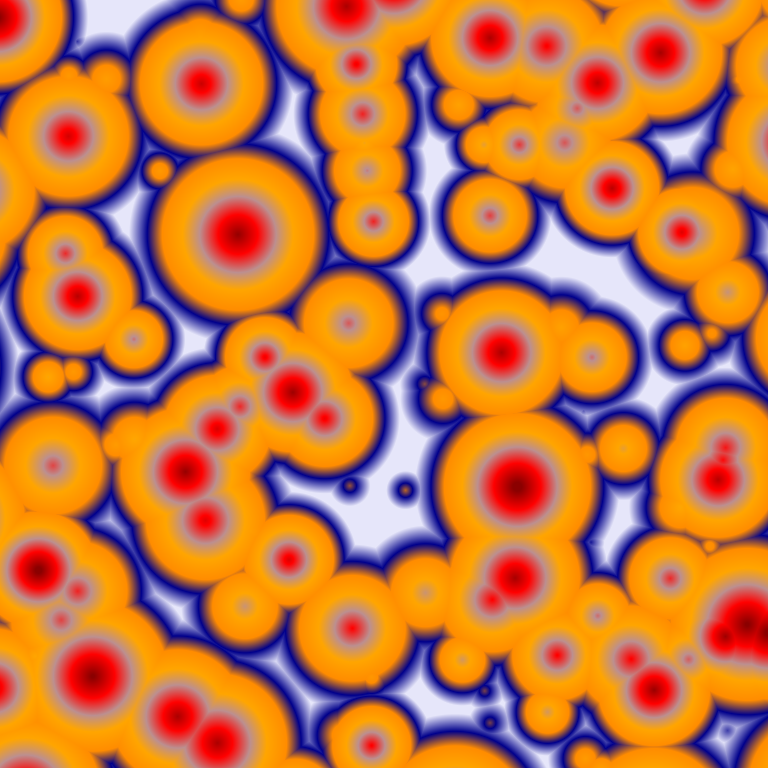
A WebGL 1 fragment shader for this pattern:

```glsl
precision highp float;

// Scattered glowing spots that merge like a heat map. Each spot is a cone with
// a random peak and slope; the highest cone at a point gives the level there,
// and a ramp of seven colours turns that level into a hue.

uniform vec2 u_resolution;

const float CELLS = 6.0;           // grid cells across the canvas
const int SPOTS_PER_CELL = 4;
const float PEAK_MAX = 1.08;       // spots peak anywhere from 0 to this level
const float SPREAD_MIN = 0.55;     // cone radius per unit of level, in cells;
const float SPREAD_MAX = 0.88;     // PEAK_MAX * SPREAD_MAX must stay below 1
const vec2 SEED = vec2(17.0, 43.0);

const vec3 LAVENDER    = vec3(0.902, 0.902, 0.980);
const vec3 NAVY        = vec3(0.000, 0.000, 0.545);
const vec3 DARK_ORANGE = vec3(1.000, 0.549, 0.000);
const vec3 AMBER       = vec3(1.000, 0.647, 0.000);
const vec3 ROSY_BROWN  = vec3(0.737, 0.561, 0.561);
const vec3 RED         = vec3(1.000, 0.000, 0.000);
const vec3 DARK_RED    = vec3(0.545, 0.000, 0.000);

// Levels at which each colour after lavender is reached
const float NAVY_AT        = 0.17;
const float DARK_ORANGE_AT = 0.31;
const float AMBER_AT       = 0.50;
const float ROSY_BROWN_AT  = 0.66;
const float RED_AT         = 0.83;
const float DARK_RED_AT    = 1.03;

// Four random values in 0..1 from a cell and a spot index
vec4 hash4(vec3 key) {
  vec4 p = fract(key.xyzx * vec4(0.1031, 0.1030, 0.0973, 0.1099));
  p += dot(p, p.wzxy + 33.33);
  return fract((p.xxyz + p.yzzw) * p.zywx);
}

// Height of the tallest cone over point p, given in cell units
float heatLevel(vec2 p) {
  vec2 home = floor(p);
  float level = 0.0;
  for (int y = -1; y <= 1; y++) {
    for (int x = -1; x <= 1; x++) {
      vec2 cell = home + vec2(float(x), float(y));
      for (int i = 0; i < SPOTS_PER_CELL; i++) {
        vec4 rnd = hash4(vec3(cell + SEED, float(i) * 7.0 + 3.0));
        float peak = PEAK_MAX * rnd.z;
        float spread = mix(SPREAD_MIN, SPREAD_MAX, rnd.w);
        level = max(level, peak - distance(p, cell + rnd.xy) / spread);
      }
    }
  }
  return level;
}

float linearStep(float from, float to, float v) {
  return clamp((v - from) / (to - from), 0.0, 1.0);
}

// Piecewise linear colour ramp
vec3 heatColour(float t) {
  vec3 c = mix(LAVENDER, NAVY, linearStep(0.0, NAVY_AT, t));
  c = mix(c, DARK_ORANGE, linearStep(NAVY_AT, DARK_ORANGE_AT, t));
  c = mix(c, AMBER, linearStep(DARK_ORANGE_AT, AMBER_AT, t));
  c = mix(c, ROSY_BROWN, linearStep(AMBER_AT, ROSY_BROWN_AT, t));
  c = mix(c, RED, linearStep(ROSY_BROWN_AT, RED_AT, t));
  return mix(c, DARK_RED, linearStep(RED_AT, DARK_RED_AT, t));
}

void main() {
  vec2 uv = gl_FragCoord.xy / min(u_resolution.x, u_resolution.y);
  gl_FragColor = vec4(heatColour(heatLevel(uv * CELLS)), 1.0);
}
```
